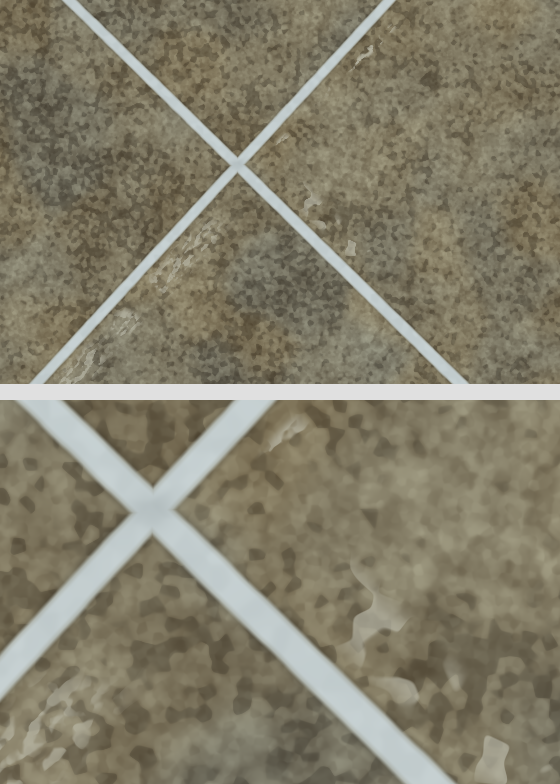
Top: the whole. Bottom: its middle third, enlarged.
A WebGL 2 fragment shader for this texture:

```glsl
#version 300 es
precision highp float;
// Mottled stone floor tiles laid diagonally, with pale grout joints meeting at one crossing.
// A skewed grid gives joints and tile ids; layers of soft cellular noise give the stone,
// and stretched noise inside bands beside the rising joint gives chalky scuffs.
uniform vec2 u_resolution;
out vec4 outColor;

vec2 hash2(vec2 p) {
  vec3 h = fract(p.xyx * vec3(0.1031, 0.1030, 0.0973));
  h += dot(h, h.yzx + 33.33);
  return fract((h.xx + h.yz) * h.zy);
}

// Cellular noise whose cell values blend softly into each other, 0 to 1
float softCells(vec2 p) {
  vec2 cell = floor(p);
  float total = 0.0, weights = 0.0;
  for (int y = -1; y <= 1; y++) {
    for (int x = -1; x <= 1; x++) {
      vec2 id = cell + vec2(x, y);
      vec2 away = id + hash2(id + 71.0) - p;
      float weight = exp(-6.0 * dot(away, away));
      total += weight * hash2(id + 13.0).x;
      weights += weight;
    }
  }
  return total / weights;
}

// Stone colour: broad clouds, blotches, fine grain and dark pits
vec3 stone(vec2 p) {
  float cloud = softCells(p * 3.5) - 0.5;
  float blotch = softCells(p * 11.0 + 5.0) - 0.5;
  float speckle = softCells(p * 32.0 + 9.0) - 0.5;
  float grain = softCells(p * 85.0 + 17.0) - 0.5;
  float dust = softCells(p * 150.0 + 29.0) - 0.5;
  float value = 0.55 + 0.4 * cloud + 0.42 * blotch + 0.5 * speckle + 0.6 * grain + 0.4 * dust;
  vec3 color = mix(vec3(0.40, 0.365, 0.285), vec3(0.565, 0.545, 0.455), value);

  float rust = softCells(p * 7.0 + 41.0) - 0.5;
  color += vec3(0.035, 0.0, -0.045) * rust;
  float pits = smoothstep(0.12, 0.32, -grain - 0.4 * blotch - 0.3 * cloud);
  return color * (1.0 - 0.13 * pits);
}

// Soft band of the given half width around a centre line
float band(float x, float center, float halfWidth) {
  return 1.0 - smoothstep(0.3 * halfWidth, halfWidth, abs(x - center));
}

// Chalk left beside the rising joint: a thin trail above the crossing, a wide smear below
float chalk(vec2 p, float along, float side) {
  vec2 stretched = vec2(side * 130.0, along * 48.0);
  float flakes = softCells(stretched) * 0.65 + softCells(p * 140.0) * 0.35;
  float trail = band(side, 0.04 + 0.025 * along, 0.014)
    * smoothstep(0.03, 0.07, along) * (1.0 - smoothstep(0.48, 0.6, along));
  float smear = band(side, 0.062, 0.05)
    * smoothstep(0.08, 0.2, -along) * (1.0 - smoothstep(0.75, 0.85, -along));
  float patches = smoothstep(0.35, 0.6, softCells(vec2(along * 13.0, side * 9.0) + 3.0));
  float flecks = smoothstep(0.48, 0.68, flakes);
  return flecks * patches * (0.75 * trail + 0.5 * smear) + 0.1 * smear * patches;
}

void main() {
  vec2 p = gl_FragCoord.xy / u_resolution.y;
  float pixel = 1.0 / u_resolution.y;
  vec2 q = p - vec2(0.617 * u_resolution.x / u_resolution.y / 1.4545, 0.570);

  // Signed distances from the falling and the rising joint, repeated once per tile
  const float TILE = 1.1;
  vec2 grid = vec2(dot(q, vec2(0.700, 0.714)), dot(q, vec2(0.736, -0.677)));
  vec2 tileId = floor(grid / TILE);
  vec2 jointDist = abs(fract(grid / TILE + 0.5) - 0.5) * TILE;
  float along = dot(q, vec2(0.677, 0.736));

  // Each tile has its own stretch of stone and a slightly different tone
  vec2 tileSeed = hash2(tileId + 20.0);
  vec3 color = stone(p + 7.0 * tileSeed);
  color *= 0.985 + 0.03 * tileSeed.x;
  color *= 1.02 - 0.045 * dot(q, q);

  // Chalky scuffs, and a few chips to the right of the falling joint
  vec3 chalkColor = vec3(0.76, 0.76, 0.70);
  color = mix(color, chalkColor, chalk(p, along, grid.y));
  float chips = smoothstep(0.76, 0.86, softCells(p * 42.0 + 63.0))
    * band(grid.x, 0.06, 0.04) * smoothstep(0.05, 0.15, grid.y) * (1.0 - smoothstep(0.4, 0.6, grid.y));
  color = mix(color, chalkColor, 0.6 * chips);

  // Grout: slightly uneven edges, the falling joint widening to the lower right
  float wobble = 0.0012 * (softCells(p * 38.0) - 0.5);
  vec2 halfWidth = vec2(0.0148 + 0.002 * grid.y, 0.0135 - 0.001 * along) + wobble;
  vec2 outside = jointDist - halfWidth;
  float edge = min(outside.x, outside.y);
  color *= 1.0 - 0.12 * (1.0 - smoothstep(0.0, 0.007, edge));

  vec3 grout = mix(vec3(0.765, 0.805, 0.81), vec3(0.68, 0.70, 0.67), smoothstep(-0.006, 0.0, edge));
  grout += 0.035 * (softCells(p * 60.0 + 8.0) - 0.5);
  grout -= 0.05 * exp(-dot(q, q) * 3500.0);
  float soft = max(pixel, 0.0022);
  color = mix(color, grout, 1.0 - smoothstep(-soft, soft, edge));

  outColor = vec4(color, 1.0);
}
```
